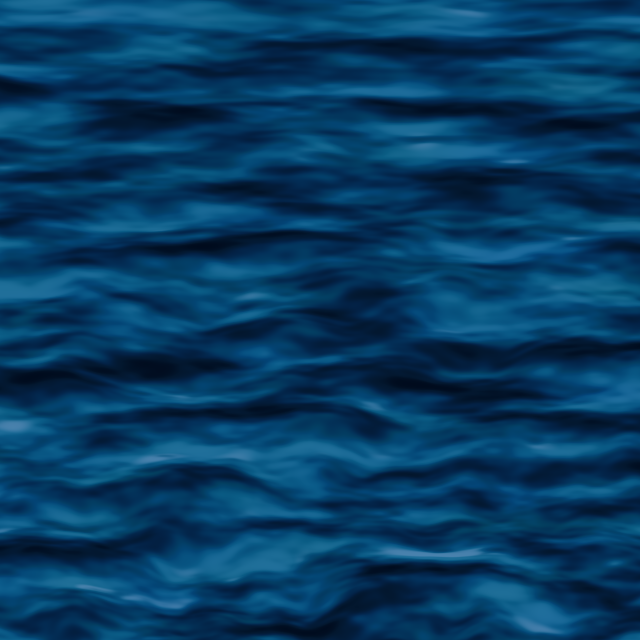
This texture is drawn by a WebGL 2 fragment shader. Its source:

```glsl
#version 300 es
precision highp float;
// Deep blue open water with wind-drawn ripples, dark troughs and a few pale glints.

#define RIPPLE_SCALE vec2(4.0, 19.0) // cells per canvas of the broadest ripples
#define OCTAVES 4
#define ROUGHNESS 0.62               // weight of each finer octave
#define SWELL 0.45                   // weight of broad light and dark patches
#define STEEPNESS 0.016              // sharpens the underside of crests
#define SWAY 0.045                   // bends the streaks off the horizontal
#define NEAR_STRETCH 1.45            // ripple density at the lower edge
#define FAR_STRETCH 0.80             // ripple density at the upper edge
#define TONE_CONTRAST 1.70
#define TONE_SHIFT 0.08
#define HUE_DRIFT 0.022
#define GLINT 0.55

uniform vec2 u_resolution;
out vec4 fragColor;

float hash(ivec2 cell) {
    uvec2 q = uvec2(cell + 32768) * uvec2(1597u, 3571u);
    uint h = (q.x ^ (q.y << 7)) * 74761u;
    h = (h ^ (h >> 15)) * 48271u;
    h = (h ^ (h >> 13)) * 69621u;
    return float((h ^ (h >> 16)) & 65535u) / 65535.0;
}

// Slope at one lattice corner, biased upright to draw out level streaks
float corner(ivec2 cell, vec2 d) {
    float angle = 6.2832 * hash(cell);
    return dot(vec2(0.6 * cos(angle), 1.28 * sin(angle)), d);
}

// Gradient noise, centred on zero with a deviation near 0.21
float noise(vec2 p) {
    ivec2 cell = ivec2(floor(p));
    vec2 d = fract(p);
    vec2 f = d * d * (3.0 - 2.0 * d);
    float low = mix(corner(cell, d), corner(cell + ivec2(1, 0), d - vec2(1, 0)), f.x);
    float high = mix(corner(cell + ivec2(0, 1), d - vec2(0, 1)),
                     corner(cell + ivec2(1, 1), d - vec2(1, 1)), f.x);
    return mix(low, high, f.y);
}

// Layered ripples over a faint swell, scaled to unit deviation
float ripples(vec2 p) {
    float sum = SWELL * noise(p * vec2(2.0, 7.0) + 60.5);
    float power = SWELL * SWELL, weight = 1.0;
    vec2 scale = RIPPLE_SCALE;
    for (int i = 0; i < OCTAVES; i++) {
        vec2 offset = vec2(17.3, 41.7) * float(i);
        sum += weight * noise(p * scale + offset);
        power += weight * weight;
        weight *= ROUGHNESS;
        scale *= vec2(1.9, 1.7);
    }
    return sum / (0.211 * sqrt(power));
}

// Water colours from trough to crest, placed by their cumulative share
vec3 waterColor(float tone) {
    const vec3 shades[8] = vec3[8](
        vec3(0.00, 0.04, 0.11), vec3(0.01, 0.09, 0.18),
        vec3(0.01, 0.13, 0.27), vec3(0.01, 0.19, 0.35),
        vec3(0.01, 0.24, 0.39), vec3(0.01, 0.27, 0.45),
        vec3(0.04, 0.36, 0.53), vec3(0.13, 0.44, 0.61));
    const float stops[8] = float[8](0.0, 0.05, 0.19, 0.41, 0.60, 0.75, 0.91, 1.0);
    vec3 color = shades[0];
    for (int i = 1; i < 8; i++) {
        float blend = clamp((tone - stops[i - 1]) / (stops[i] - stops[i - 1]), 0.0, 1.0);
        color = mix(color, shades[i], blend);
    }
    return color;
}

void main() {
    vec2 uv = gl_FragCoord.xy / u_resolution.y;
    float nearness = 1.0 - clamp(uv.y, 0.0, 1.0);

    // Nearer ripples are shorter and more tilted
    vec2 p = uv;
    p.x = (uv.x - 0.5) * mix(FAR_STRETCH, NEAR_STRETCH, nearness) + 0.5;
    float sway = noise(p * vec2(5.0, 6.0) + 90.0);
    sway += 0.4 * noise(p * vec2(11.0, 15.0) + 140.0);
    p.y += SWAY * mix(0.3, 1.0, nearness) * sway;

    // Lean each wave so its crest ends abruptly below
    p.y += STEEPNESS * noise(p * RIPPLE_SCALE);

    float height = ripples(p) + TONE_SHIFT;
    float tone = 1.0 / (1.0 + exp(-TONE_CONTRAST * height));
    vec3 color = waterColor(tone);

    // Slow drift between teal and pure blue
    float drift = noise(p * vec2(5.0, 19.0) + 210.0);
    color += HUE_DRIFT * drift * vec3(0.0, -0.6, 1.6) * smoothstep(0.1, 0.7, tone);

    // Sparse pale glints on the highest crests
    float fleck = smoothstep(0.15, 0.5, noise(p * vec2(10.0, 34.0) + 300.0));
    fleck *= smoothstep(0.84, 0.98, tone);
    color = mix(color, vec3(0.42, 0.57, 0.74), GLINT * fleck);

    fragColor = vec4(clamp(color, 0.0, 1.0), 1.0);
}
```
